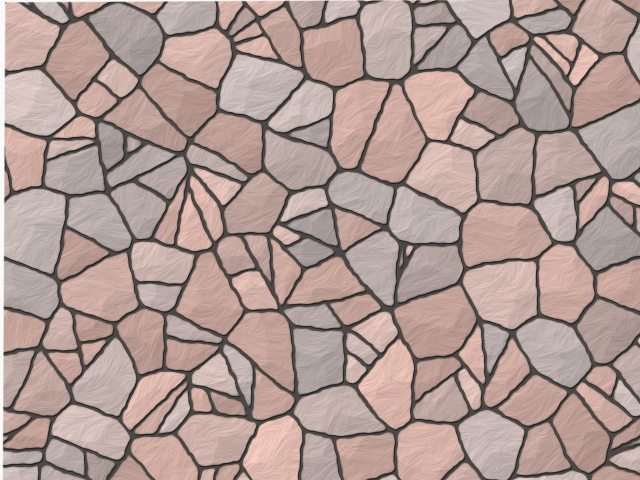
A WebGL 2 fragment shader for this texture:

```glsl
#version 300 es
precision highp float;

uniform vec2 u_resolution;
out vec4 fragColor;

const float CELLS = 8.3;            // cells per canvas height
const float JITTER = 0.86;
const float SPLIT_CHANCE = 0.42;
const float JOINT = 0.0033;         // half width of a joint
const float CORNER = 0.07;          // corner rounding in cells
const float SHADOW_REACH = 0.0028;
const float FACET_CONTRAST = 0.045;
const float GRAIN_CONTRAST = 0.12;
const vec2 LIGHT = vec2(-0.55, 0.83);
const vec3 PINK = vec3(0.835, 0.690, 0.650);
const vec3 GREY = vec3(0.760, 0.710, 0.700);
const vec3 JOINT_DARK = vec3(0.14, 0.14, 0.14);
const vec3 JOINT_LIT = vec3(0.29, 0.28, 0.27);
const vec3 PAPER = vec3(0.985, 0.98, 0.98);

struct Stone {
  float edge;   // distance to the joint centre, canvas units
  vec2 local;   // position about the stone centre, cell units
  vec2 id;
};

vec2 hash2(vec2 p) {
  vec3 q = fract(p.xyx * vec3(0.1031, 0.1030, 0.0973));
  q += dot(q, q.yzx + 33.33);
  return fract((q.xx + q.yz) * q.zy);
}

vec2 heading(float angle) {
  return vec2(cos(angle), sin(angle));
}

float smoothMin(float a, float b, float k) {
  float h = max(k - abs(a - b), 0.0) / k;
  return min(a, b) - 0.25 * h * h * k;
}

// Layered, folded sines elongated along the grain
float rockHeight(vec2 p, float turn) {
  vec2 d = heading(turn);
  vec2 q = vec2(dot(p, d) * 0.6, dot(p, vec2(-d.y, d.x))) * 85.0;
  float sum = 0.0, amp = 1.0;
  for (int i = 0; i < 5; i++) {
    q += 0.8 * sin(q.yx * 0.73 + float(i) * 1.9);
    sum += amp * sin(q.x) * sin(q.y + 0.6 * sin(q.x * 0.61));
    q = mat2(0.86, 0.51, -0.51, 0.86) * q * 1.67 + 4.1;
    amp *= 0.64;
  }
  return sum;
}

// Slow bends and fine chips along the joints
vec2 bend(vec2 p) {
  vec2 slow = 0.0045 * sin(p.yx * vec2(19.0, 23.0) + 1.7 * sin(p * 13.0));
  vec2 chips = 0.0012 * sin(p.yx * vec2(113.0, 97.0) + 2.0 * sin(p * 71.0));
  vec2 nicks = 0.0005 * sin(p.yx * 241.0 + 2.0 * sin(p * 167.0));
  return p + slow + chips + nicks;
}

vec2 cellPoint(vec2 cell) {
  return cell + 0.5 + JITTER * (hash2(cell + 41.0) - 0.5);
}

Stone findStone(vec2 canvas) {
  vec2 p = bend(canvas) * CELLS;
  vec2 base = floor(p), cell = base, centre = base;
  float nearest = 1e3;
  for (int y = -1; y <= 1; y++) for (int x = -1; x <= 1; x++) {
    vec2 c = base + vec2(x, y), s = cellPoint(c);
    float d = dot(s - p, s - p);
    if (d < nearest) { nearest = d; cell = c; centre = s; }
  }
  float edge = 1.0;
  for (int y = -2; y <= 2; y++) for (int x = -2; x <= 2; x++) {
    if (x == 0 && y == 0) continue;
    vec2 s = cellPoint(cell + vec2(x, y));
    float d = dot(0.5 * (s + centre) - p, normalize(s - centre));
    edge = smoothMin(edge, d, CORNER);
  }
  // Break some cells into two or three pieces
  vec2 id = cell + 7.0;
  for (int k = 0; k < 2; k++) {
    vec2 r = hash2(id + 113.0);
    if (r.x > SPLIT_CHANCE) break;
    vec2 n = heading(r.y * 6.283);
    float d = dot(p - centre, n) + 0.2 * (hash2(id + 59.0).x - 0.5);
    float side = d < 0.0 ? -1.0 : 1.0;
    edge = smoothMin(edge, abs(d), CORNER);
    centre += 0.22 * side * n;
    id += side * vec2(31.7, 17.3);
  }
  return Stone(edge / CELLS, p - centre, id);
}

// Light on the steepest of three broken faces
float facetLight(vec2 local, vec2 id, float wobble) {
  vec2 r = hash2(id + 71.0);
  float best = -1e3, light = 0.0;
  for (int i = 0; i < 3; i++) {
    vec2 d = heading(r.x * 6.283 + 2.1 * float(i));
    float offset = 0.35 * (hash2(id + float(i) * 13.0).y - 0.5);
    float reach = dot(local, d) + offset + 0.035 * wobble * d.x;
    float gain = smoothstep(-0.012, 0.012, reach - best);
    light = mix(light, dot(d, LIGHT), gain);
    best = max(best, reach);
  }
  return light;
}

void main() {
  vec2 p = gl_FragCoord.xy / u_resolution.y;
  float pixel = 1.0 / u_resolution.y;
  float aspect = u_resolution.x / u_resolution.y;
  Stone stone = findStone(p);

  // Stone tint, faces and grain
  vec2 tint = hash2(stone.id + 23.0);
  float turn = 0.55 + 1.1 * (hash2(stone.id + 5.0).x - 0.5);
  vec2 rock = p + 0.37 * tint;
  float height = rockHeight(rock, turn);
  float relief = height - rockHeight(rock + LIGHT * 0.002, turn);
  vec3 color = mix(GREY, PINK, smoothstep(0.05, 0.75, tint.x));
  color *= mix(0.86, 1.07, tint.y);
  color *= 1.0 + FACET_CONTRAST * facetLight(stone.local, stone.id, height);
  color *= 1.0 + GRAIN_CONTRAST * clamp(relief, -0.7, 0.7);
  color *= mix(0.88, 1.0, smoothstep(JOINT, JOINT + 0.004, stone.edge));

  // Recessed joints shaded by the stones toward the light
  float blocker = findStone(p + LIGHT * SHADOW_REACH).edge;
  float shadow = smoothstep(JOINT - 0.0018, JOINT + 0.0008, blocker);
  vec3 joint = mix(JOINT_LIT, JOINT_DARK, shadow);
  float cover = smoothstep(JOINT - 0.7 * pixel, JOINT + 0.7 * pixel, stone.edge);
  color = mix(joint, color, cover);

  // Pale, slightly tilted margin at the left and top
  float left = p.x - mix(0.006, 0.011, p.y);
  float top = 1.0 - p.y - mix(0.007, 0.0, p.x / aspect);
  float inside = smoothstep(-pixel, pixel, min(left, top + pixel));
  fragColor = vec4(mix(PAPER, color, inside), 1.0);
}
```
